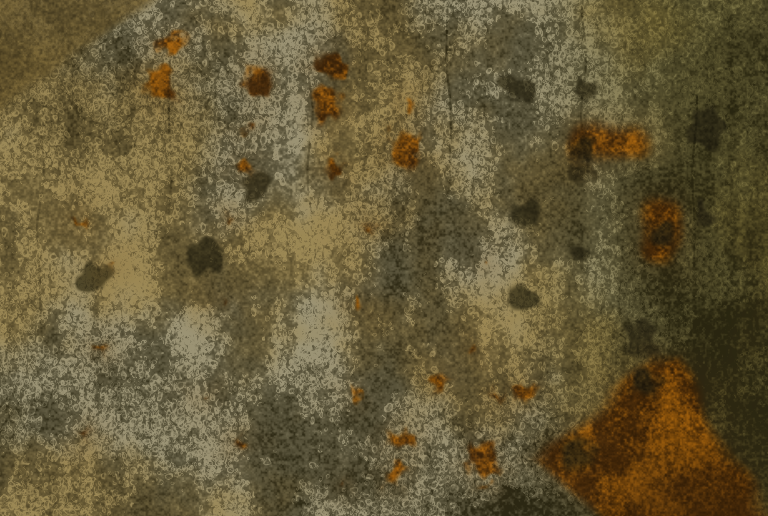
Give the GLSL for this texture, as a Shadertoy shader.

```glsl
const vec3 SHADOW = vec3(0.17, 0.155, 0.075);
const vec3 STONE = vec3(0.35, 0.33, 0.235);
const vec3 PALE = vec3(0.61, 0.58, 0.46);
const vec3 OCHRE = vec3(0.42, 0.35, 0.18);
const vec3 MOSS = vec3(0.25, 0.23, 0.09);
const vec3 RUST_DARK = vec3(0.27, 0.15, 0.025);
const vec3 RUST_BRIGHT = vec3(0.58, 0.34, 0.04);
const vec3 SOOT = vec3(0.15, 0.135, 0.07);

float hash(vec2 p) {
    vec3 q = fract(p.xyx * 0.1031);
    q += dot(q, q.yzx + 33.33);
    return fract((q.x + q.y) * q.z);
}

float noise(vec2 p) {
    vec2 i = floor(p), f = fract(p);
    f = f * f * (3.0 - 2.0 * f);
    return mix(mix(hash(i), hash(i + vec2(1, 0)), f.x),
               mix(hash(i + vec2(0, 1)), hash(i + vec2(1, 1)), f.x), f.y);
}

float fbm(vec2 p) {
    float sum = 0.0, amp = 0.5;
    for (int i = 0; i < 5; i++) {
        sum += amp * noise(p);
        p = mat2(1.6, 1.2, -1.2, 1.6) * p + 7.3;
        amp *= 0.5;
    }
    return sum;
}

vec2 warp(vec2 p, float scale, float amount) {
    vec2 n = vec2(noise(p * scale), noise(p * scale + 51.7));
    return p + amount * (n - 0.5);
}

// Irregular pale rims with a faint filling, one per cell
float flakes(vec2 p, float density) {
    vec2 cell = floor(p);
    float best = 0.0;
    for (int k = 0; k < 9; k++) {
        vec2 id = cell + vec2(k % 3 - 1, k / 3 - 1);
        vec2 center = id + 0.2 + 0.6 * vec2(hash(id + 3.1), hash(id + 17.4));
        float r = mix(0.15, 0.48, hash(id + 29.8));
        float d = length((p - center) * vec2(1.1, 0.9));
        float rim = smoothstep(0.22, 0.03, abs(d - r));
        float body = 0.3 * smoothstep(r + 0.1, r - 0.1, d);
        best = max(best, max(rim, body) * step(hash(id + 41.2), density));
    }
    return best;
}

// Distance to spots spread evenly over a box
float spots(vec2 p, vec2 corner, vec2 size, int count, vec2 radii, float seed) {
    float d = 1e3;
    for (int i = 0; i < count; i++) {
        float n = float(i);
        vec2 c = corner + size * fract(seed + n * vec2(0.7549, 0.5698));
        float r = mix(radii.x, radii.y, hash(vec2(n, seed * 91.0)));
        d = min(d, length(p - c) - r);
    }
    return d;
}

float segment(vec2 p, vec2 a, vec2 b) {
    vec2 ab = b - a;
    return length(p - a - ab * clamp(dot(p - a, ab) / dot(ab, ab), 0.0, 1.0));
}

// Rounded rust fan bounded by three edges
float fan(vec2 p) {
    float upper = dot(p - vec2(1.06, 0.115), vec2(-0.69, 0.72));
    float right = dot(p - vec2(1.32, 0.28), vec2(0.87, 0.49));
    float lower = dot(p - vec2(1.06, 0.10), vec2(-0.66, -0.75));
    return max(max(upper, p.y - 0.31), max(right, lower));
}

float core(vec2 p, vec2 center, float radius) {
    return smoothstep(radius, radius * 0.3, length(p - center));
}

float cracks(vec2 p) {
    float ink = 0.0;
    for (int i = 0; i < 6; i++) {
        float n = float(i);
        float x = 0.09 + 0.26 * n - 0.05 * hash(vec2(n, 5.0));
        float top = mix(0.7, 1.05, hash(vec2(n, 8.0)));
        float wander = 0.02 * (noise(vec2(n * 9.0, p.y * 9.0)) - 0.5);
        float span = smoothstep(top, top - 0.05, p.y) * smoothstep(top - 0.5, top - 0.25, p.y);
        ink = max(ink, span * smoothstep(0.0035, 0.0008, abs(p.x - x - wander)));
    }
    return ink * (0.4 + 0.6 * noise(p * 40.0));
}

void mainImage(out vec4 fragColor, in vec2 fragCoord) {
    vec2 p = fragCoord / iResolution.y;
    float cloud = fbm(p * vec2(5.0, 3.6) + 2.0);
    float patches = fbm(p * 11.0 + 20.0);
    float streak = noise(p * vec2(48.0, 2.5)) - 0.5;
    float grain = 0.6 * noise(p * 165.0) + 0.4 * noise(p * 310.0 + 9.0) - 0.5;
    float rightSide = smoothstep(0.95, 1.4, p.x);

    // Weathered wall tone
    float tone = mix(0.53, 0.25, rightSide) - 0.15 * smoothstep(0.45, 0.0, p.y);
    tone += 0.7 * (cloud - 0.48) + 0.45 * (patches - 0.48) + 0.16 * streak + 0.65 * grain;
    float density = smoothstep(0.33, 0.62, patches + 0.15 * streak) * mix(0.85, 0.4, rightSide);
    float flake = max(flakes(warp(p, 90.0, 0.008) * 72.0, density),
                      0.8 * flakes(warp(p, 60.0, 0.008) * 115.0 + 30.0, density));
    tone += 0.34 * flake * mix(1.0, 0.55, rightSide) - 0.3 * cracks(p);
    tone = clamp(tone, 0.0, 1.0);
    vec3 col = mix(SHADOW, STONE, smoothstep(0.0, 0.5, tone));
    col = mix(col, PALE, smoothstep(0.45, 1.0, tone));

    // Ochre, moss and bare corner tints
    float light = 0.55 + 0.9 * tone;
    float ochre = smoothstep(0.42, 0.68, fbm(p * 4.0 + 40.0));
    col = mix(col, OCHRE * light, 0.65 * ochre);
    col = mix(col, MOSS * (0.6 + 1.1 * tone), 0.6 * rightSide);
    float corner = dot(p - vec2(0.0, 0.77), vec2(-0.6, 0.8)) + 0.04 * (cloud - 0.5);
    col = mix(col, OCHRE * (0.75 + 0.5 * grain + 0.3 * patches), 0.85 * smoothstep(-0.01, 0.02, corner));

    // Dark lobed blots
    vec2 lobed = warp(p, 38.0, 0.03);
    float blot = min(spots(lobed, vec2(0.97, 0.33), vec2(0.48, 0.57), 10, vec2(0.016, 0.038), 0.31),
                     spots(lobed, vec2(0.13, 0.42), vec2(0.42, 0.32), 3, vec2(0.02, 0.036), 0.12));
    col = mix(col, SOOT * (0.75 + 0.7 * tone), 0.78 * smoothstep(0.007, -0.007, blot));

    // Rust: small crumbs, blurred stains and the large fan
    vec2 ragged = warp(warp(p, 60.0, 0.024), 14.0, 0.03);
    float crumbs = min(spots(ragged, vec2(0.27, 0.63), vec2(0.62, 0.29), 10, vec2(0.008, 0.036), 0.57),
                       spots(ragged, vec2(0.7, 0.02), vec2(0.32, 0.26), 5, vec2(0.012, 0.036), 0.23));
    crumbs = min(crumbs, spots(ragged, vec2(0.0), vec2(1.0, 0.6), 16, vec2(0.001, 0.008), 0.4));
    vec2 soft = warp(p, 16.0, 0.035);
    float bar = segment(soft, vec2(1.13, 0.715), vec2(1.23, 0.725)) - 0.026;
    float drip = segment(soft, vec2(1.275, 0.57), vec2(1.28, 0.52)) - 0.032;
    float stain = min(min(bar, drip), fan(soft));
    float rust = max(smoothstep(0.008, -0.01, crumbs), smoothstep(0.018, -0.018, stain));
    float halo = exp(-35.0 * max(min(crumbs + 0.012, stain), 0.0));
    float glow = smoothstep(0.28, 0.75, fbm(p * 17.0 + 70.0) + 0.3 * grain);
    glow *= 1.0 - 0.55 * smoothstep(0.2, 0.0, p.y) * smoothstep(1.1, 1.3, p.x);
    col = mix(col, mix(RUST_DARK, OCHRE, 0.5) * light, 0.4 * halo);
    col = mix(col, mix(RUST_DARK, RUST_BRIGHT, glow) * (0.95 + 0.5 * grain), 0.9 * rust);

    // Burnt centres inside the stains
    float burnt = max(core(lobed, vec2(1.12, 0.115), 0.045), core(lobed, vec2(1.255, 0.257), 0.04));
    burnt = max(burnt, max(core(lobed, vec2(1.13, 0.71), 0.033), core(lobed, vec2(1.28, 0.55), 0.032)));
    col = mix(col, SOOT * (0.85 + 0.8 * grain), 0.75 * burnt);

    fragColor = vec4(col, 1.0);
}
```
